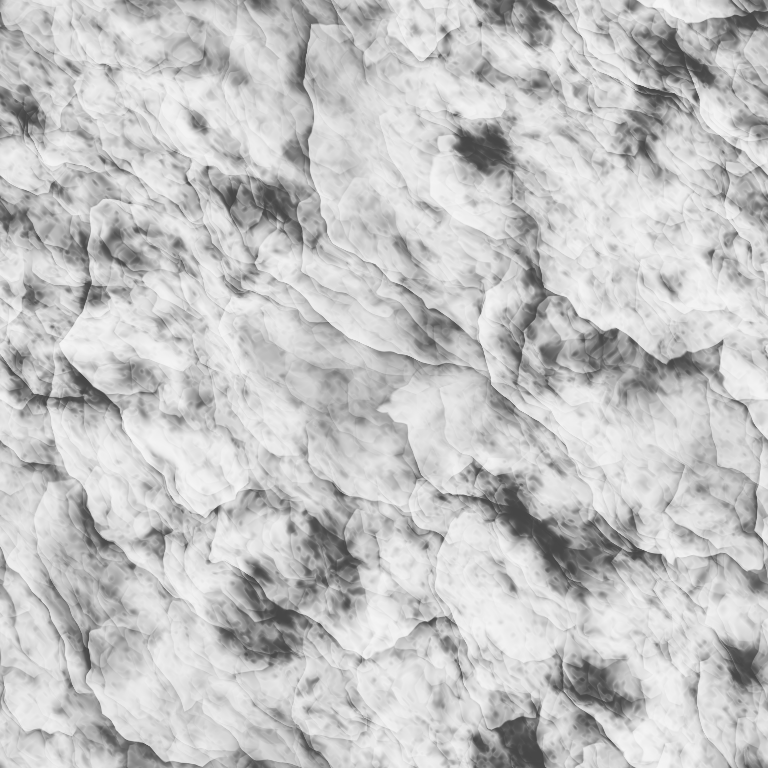
This texture is drawn by a three.js fragment shader. Its source:

```glsl
// Pale weathered rock: chipped stone flakes along a diagonal grain, each with a
// bright lip and a soft shadow below it, over crumbly fractal relief.
// Flakes are painted in shingle order on a diagonal lattice that wraps at the edges.

#define BIG_FLAKES vec2(4.0, 3.0)
#define MID_FLAKES vec2(8.0, 6.0)
#define CHIPS vec2(17.0, 13.0)
#define GRAIN vec2(9.0, 6.0)
#define WARP 0.14
#define ROUGHNESS 0.75
#define EDGE 0.001
#define SHADOW 0.9
#define LIP 0.42
#define BASE_LIGHT 1.3
#define EXPOSURE 1.65
#define WHITE 0.98

varying vec2 vUv;

float hash(vec2 p, float seed) {
  return fract(sin(dot(p, vec2(127.1, 311.7)) + seed * 17.13) * 43758.5453);
}

// Diagonal lattice: x runs across the grain, y along it.
vec2 toLattice(vec2 uv, vec2 freq) {
  return freq * vec2(uv.x + uv.y, uv.x - uv.y);
}

// Gives cells one canvas apart the same name.
vec2 wrapCell(vec2 cell, vec2 freq) {
  cell -= freq * floor((cell.y + 0.5) / freq.y);
  cell.x -= 2.0 * freq.x * floor((cell.x + 0.5) / (2.0 * freq.x));
  return floor(cell + 0.5);
}

// Value noise; low roundness gives straight, angular slopes.
float noise(vec2 uv, vec2 freq, float seed, float roundness) {
  vec2 q = toLattice(uv, freq);
  vec2 cell = floor(q);
  vec2 f = q - cell;
  f = mix(f, f * f * (3.0 - 2.0 * f), roundness);
  float a = hash(wrapCell(cell, freq), seed);
  float b = hash(wrapCell(cell + vec2(1.0, 0.0), freq), seed);
  float c = hash(wrapCell(cell + vec2(0.0, 1.0), freq), seed);
  float d = hash(wrapCell(cell + vec2(1.0, 1.0), freq), seed);
  return mix(mix(a, b, f.x), mix(c, d, f.x), f.y);
}

// Returns plain fractal noise in x and ridged noise in y.
vec2 fractal(vec2 uv, vec2 freq, float seed, float gain, float roundness) {
  vec2 sum = vec2(0.0);
  float total = 0.0;
  float amp = 1.0;
  for (int i = 0; i < 5; i++) {
    float n = noise(uv, freq, seed + float(i), roundness);
    sum += amp * vec2(n, 1.0 - abs(2.0 * n - 1.0));
    total += amp;
    freq *= 2.0;
    amp *= gain;
  }
  return sum / total;
}

// Relief light of one size of flakes, from -1 (deep shadow) to about LIP.
float flakes(vec2 uv, vec2 freq, float seed) {
  vec2 q = toLattice(uv, freq);
  vec2 base = floor(q);
  float soft = EDGE * freq.x * 1.414;
  float light = 0.0;
  for (int i = -2; i <= 2; i++) {
    for (int j = -2; j <= 2; j++) {
      vec2 cell = base + vec2(float(i), float(j));
      vec2 id = wrapCell(cell, freq);
      vec2 jitter = vec2(hash(id, seed), hash(id, seed + 1.0)) - 0.5;
      float radius = mix(0.45, 1.0, hash(id, seed + 2.0));
      float turn = 2.0 * (hash(id, seed + 3.0) - 0.5);
      float height = smoothstep(0.15, 0.85, hash(id, seed + 4.0));

      // Rounded, chipped outline
      vec2 v = q - cell - 0.5 - 0.7 * jitter;
      v = vec2(v.x * cos(turn) - v.y * sin(turn), v.x * sin(turn) + v.y * cos(turn));
      float facet = max(abs(v.x) + 0.5 * abs(v.y), abs(v.y));
      float d = mix(length(v), facet, 0.8) - radius;
      float front = smoothstep(-0.2, 0.6, -v.x / (length(v) + 0.05));

      // Contact shadow on the stone below, then the flake on top
      float gap = max(d, 0.0);
      float shade = 0.5 * exp(-gap / 0.05) + 0.5 * exp(-gap / 0.2);
      light = mix(light, -1.0, SHADOW * front * height * shade);
      float inner = min(d, 0.0);
      float lip = LIP * front * (0.6 * exp(inner / 0.06) + 0.4 * exp(inner / 0.35));
      float cover = smoothstep(soft, -soft, d) * smoothstep(0.6, -0.1, v.x / radius);
      light = mix(light, lip * (0.3 + 0.7 * height), cover * smoothstep(0.0, 0.15, height));
    }
  }
  return light;
}

void main() {
  // Angular displacement of all outlines
  vec2 bend = vec2(fractal(vUv, vec2(4.0, 3.0), 11.0, 0.6, 0.3).x,
                   fractal(vUv, vec2(4.0, 3.0), 31.0, 0.6, 0.3).x) - 0.5;
  bend *= WARP;
  vec2 uv = vUv + bend;

  // Smooth slabs alternate with crumbly zones
  float rough = smoothstep(0.3, 0.7, noise(uv, vec2(3.0, 2.0), 51.0, 1.0));
  vec2 relief = fractal(vUv + 0.5 * bend, GRAIN, 61.0, ROUGHNESS, 1.0);

  float light = BASE_LIGHT;
  light += 0.85 * flakes(uv, BIG_FLAKES, 72.0);
  light += mix(0.5, 0.75, rough) * flakes(uv, MID_FLAKES, 82.0);
  light += mix(0.25, 0.6, rough) * flakes(vUv + 0.6 * bend, CHIPS, 92.0);
  light += mix(0.15, 0.45, rough) * flakes(vUv + 0.4 * bend, 2.0 * CHIPS, 102.0);
  light += mix(0.55, 1.15, rough) * (2.6 * (relief.x - 0.5) + 2.6 * (relief.y - 0.68));

  // Soft floor for the shadows, soft shoulder for the highlights
  light = 0.2 + 0.2 * log(1.0 + exp(5.0 * (light - 0.2)));
  float gray = WHITE * (1.0 - exp(-EXPOSURE * light));
  gl_FragColor = vec4(vec3(gray), 1.0);
}
```
